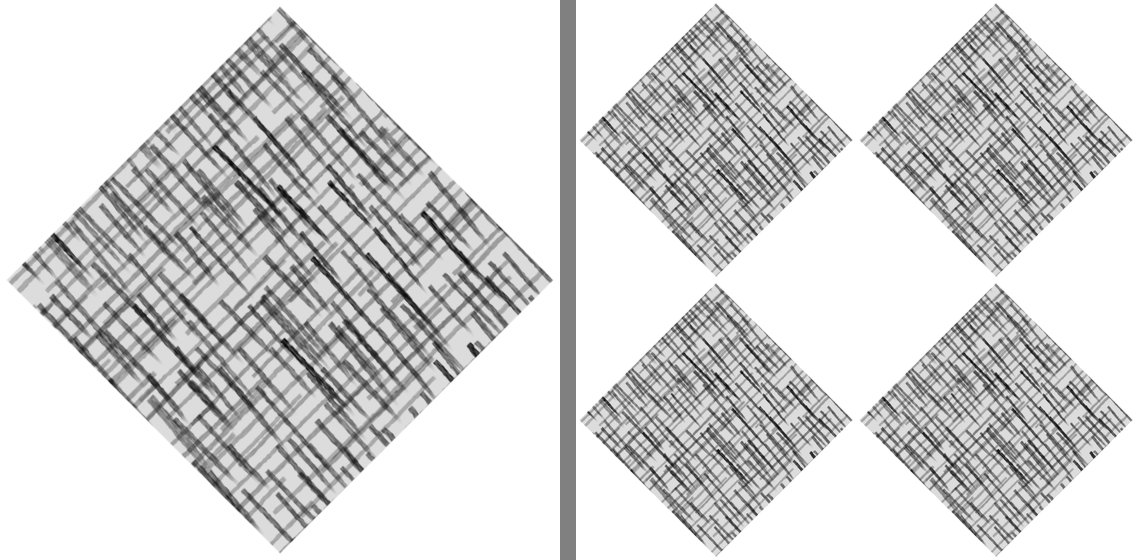
Left: one tile. Right: repeated 2 by 2.
Give the GLSL for this pattern, as a Shadertoy shader.

```glsl
// Pencil cross-hatching on a light grey diamond that stands on a white ground.

// Four random values per lattice point, without sine.
vec4 hash4(vec2 p) {
    vec4 h = fract(p.xyxy * vec4(0.1031, 0.1030, 0.0973, 0.1099));
    h += dot(h, h.wzxy + 33.33);
    return fract((h.xxyz + h.yzzw) * h.zywx);
}

float valueNoise(vec2 p) {
    vec2 i = floor(p), f = fract(p);
    f = f * f * (3.0 - 2.0 * f);
    vec2 e = vec2(0.0, 1.0);
    return mix(mix(hash4(i).x, hash4(i + e.yx).x, f.x),
               mix(hash4(i + e.xy).x, hash4(i + e.yy).x, f.x), f.y);
}

// Light left after one layer of strokes that run along +x, one per cell.
// drift: least and greatest sideways slope; taper: 0 blunt, 1 fading to a point.
float strokeLayer(vec2 p, vec2 cell, float meanLength, float halfWidth,
                  vec2 drift, float strength, float taper, float seed) {
    float wobble = (valueNoise(p * vec2(75.0, 40.0) + seed) - 0.5) * 0.0013;
    float rough = (valueNoise(p * vec2(190.0, 230.0) + seed) - 0.5) * 0.0016;
    float grain = valueNoise((p + vec2(0.0, 0.06 * taper * p.x)) * vec2(130.0, 380.0) + seed);
    float light = 1.0;
    for (int i = -2; i <= 0; i++)
    for (int j = -1; j <= 1; j++) {
        vec2 id = floor(p / cell) + vec2(i, j);
        vec4 shape = hash4(id + seed);
        vec4 tone = hash4(id + seed + 71.0);
        vec2 q = p - (id + vec2(shape.x, mix(0.2, 0.8, shape.y))) * cell;
        float len = meanLength * mix(0.68, 1.32, shape.z);
        q.y += wobble - mix(drift.x, drift.y, shape.w) * q.x;
        float t = clamp(q.x / len, 0.0, 1.0);

        // A few strokes are broad and pale, a few are pressed hard.
        float broad = taper * step(0.94, tone.x);
        float hard = taper * smoothstep(0.88, 1.0, tone.y);
        float w = halfWidth * mix(0.85, 1.15, tone.z) * (1.0 + 0.6 * broad) + rough;
        w *= 1.0 - 0.5 * taper * smoothstep(0.6, 1.0, t);

        float body = 1.0 - smoothstep(w - 0.0018, w + 0.0018, abs(q.y));
        body *= smoothstep(-0.0015, 0.0025, q.x);
        body *= 1.0 - smoothstep(len * (1.0 - 0.25 * taper) - 0.006, len, q.x);
        float ink = strength * mix(0.85, 1.12, tone.w) * (1.0 - 0.15 * taper * t);
        ink = mix(ink, 0.9, 0.8 * hard * (1.0 - 0.5 * t)) * (1.0 - 0.1 * broad);
        ink *= 1.0 + (grain - 0.5) * mix(0.25, 0.55, taper);
        light *= 1.0 - min(ink, 0.95) * body;
    }
    return light;
}

void mainImage(out vec4 fragColor, in vec2 fragCoord) {
    // Axes along the sides of the diamond: x down-right, y up-right.
    vec2 p = fragCoord / iResolution.xy - 0.5;
    vec2 d = vec2(p.x - p.y, p.x + p.y) * 0.70711;

    // Pale long lines one way, dark tapering strokes the other.
    float paper = 0.864;
    paper *= strokeLayer(d.yx + 3.0, vec2(0.27, 0.0285), 0.34, 0.0041,
                         vec2(-0.025, 0.02), 0.27, 0.0, 17.0);
    paper *= strokeLayer(d + 3.0, vec2(0.125, 0.0285), 0.165, 0.0047,
                         vec2(-0.11, -0.01), 0.49, 1.0, 143.0);

    // The white margin closes the tile on all four sides.
    float edge = max(abs(d.x), abs(d.y)) - 0.345;
    float pixel = 1.0 / iResolution.y;
    float tone = mix(paper, 1.0, smoothstep(-pixel, pixel, edge));
    fragColor = vec4(vec3(tone), 1.0);
}
```
